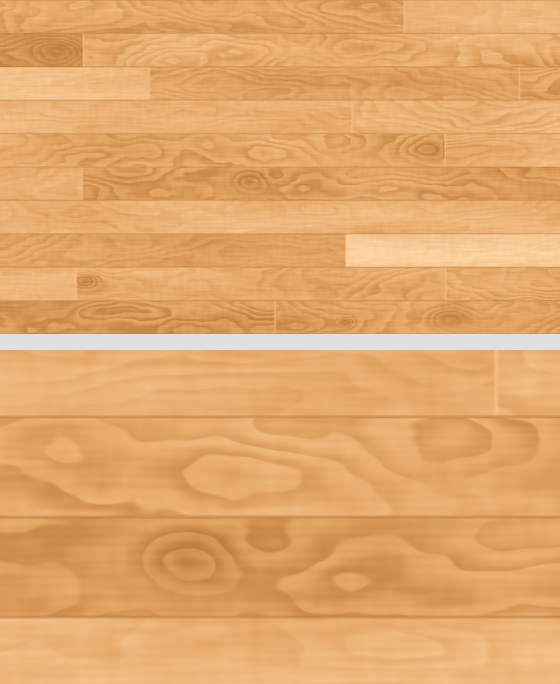
Top, the full canvas; bottom, a detail of the centre.
Write a Shadertoy shader that draws this texture.

```glsl
// Strip wood floor: ten rows of long planks with staggered end joints.
// Each plank has a base tone and a grain figure drawn as contour lines of a
// stretched gradient noise field, with knots, fine fibres and thin seams.

const float ROWS = 10.0;
const float NONE = 99.0;

const vec3 DARK_WOOD  = vec3(0.74, 0.49, 0.235);
const vec3 HONEY_WOOD = vec3(0.895, 0.65, 0.395);
const vec3 PALE_WOOD  = vec3(0.975, 0.80, 0.60);
const vec3 SEAM_SHADE = vec3(0.70, 0.45, 0.22);
const vec3 JOINT_GLOW = vec3(0.97, 0.75, 0.53);

// End joints of each row, top row first, in row heights from the left.
const vec2 JOINTS[10] = vec2[10](
    vec2(12.1, NONE), vec2(2.5, NONE), vec2(4.47, 15.55), vec2(10.54, NONE),
    vec2(13.33, NONE), vec2(2.46, NONE), vec2(NONE), vec2(10.35, NONE),
    vec2(2.29, 13.35), vec2(8.23, NONE));

// Lightness of the planks in each row, left to right.
const vec3 TONES[10] = vec3[10](
    vec3(0.50, 0.66, 0.5), vec3(0.28, 0.60, 0.5), vec3(0.76, 0.47, 0.48),
    vec3(0.64, 0.68, 0.5), vec3(0.54, 0.60, 0.5), vec3(0.58, 0.42, 0.5),
    vec3(0.66, 0.50, 0.5), vec3(0.44, 0.94, 0.5), vec3(0.67, 0.57, 0.60),
    vec3(0.35, 0.46, 0.5));

// Strength of the grain figure in the same planks.
const vec3 FIGURES[10] = vec3[10](
    vec3(0.8, 0.3, 0.5), vec3(0.7, 0.9, 0.5), vec3(0.3, 0.7, 0.8),
    vec3(0.4, 0.8, 0.5), vec3(0.9, 0.6, 0.5), vec3(0.4, 1.0, 0.5),
    vec3(0.4, 0.5, 0.5), vec3(0.5, 0.3, 0.5), vec3(0.2, 0.7, 0.9),
    vec3(0.9, 0.7, 0.5));

// Knots and dark patches: centre x, centre y, radius, darkness.
const vec4 KNOTS[6] = vec4[6](
    vec4(7.5, 5.45, 0.34, 0.16), vec4(13.5, 9.5, 0.45, 0.28),
    vec4(2.6, 8.4, 0.25, 0.40), vec4(12.95, 4.52, 0.40, 0.30),
    vec4(10.35, 9.65, 0.13, 0.35), vec4(1.7, 1.5, 0.50, 0.15));

vec2 randomGradient(vec2 cell) {
    vec3 h = fract(cell.xyx * vec3(0.1031, 0.1030, 0.0973));
    h += dot(h, h.yzx + 33.33);
    float angle = 6.2832 * fract((h.x + h.y) * h.z);
    return vec2(cos(angle), sin(angle));
}

float gradientNoise(vec2 p) {
    vec2 i = floor(p), f = p - i;
    vec2 u = f * f * f * (f * (f * 6.0 - 15.0) + 10.0);
    vec2 e = vec2(0.0, 1.0);
    float a = dot(randomGradient(i), f);
    float b = dot(randomGradient(i + e.yx), f - e.yx);
    float c = dot(randomGradient(i + e.xy), f - e.xy);
    float d = dot(randomGradient(i + e.yy), f - e.yy);
    return mix(mix(a, b, u.x), mix(c, d, u.x), u.y);
}

int plankIndex(vec2 joints, float x) {
    return int(step(joints.x, x) + step(joints.y, x));
}

// Growth ring height; its contours form long loops and chevrons.
float ringField(vec2 q) {
    return 6.0 * gradientNoise(q * vec2(0.23, 0.9))
         + 1.6 * gradientNoise(q * vec2(0.75, 1.8) + 17.0)
         + 0.35 * gradientNoise(q * vec2(2.5, 5.0) + 41.0);
}

// Each ring darkens slowly, then ends in a sharper edge.
float ringProfile(float field) {
    float s = fract(field);
    float w = clamp(fwidth(field), 0.14, 0.5);
    return smoothstep(0.15, 1.0 - w, s) * (1.0 - smoothstep(1.0 - w, 1.0, s));
}

// Ring distortion (x) and darkening (y) by the knots of one plank.
vec2 knotEffect(vec2 p, int row, int plank) {
    vec2 effect = vec2(0.0);
    for (int k = 0; k < 6; k++) {
        vec4 knot = KNOTS[k];
        if (int(knot.y) != row || plankIndex(JOINTS[row], knot.x) != plank) continue;
        vec2 d = (p - knot.xy) / (knot.z * vec2(1.5, 0.85));
        float falloff = exp(-dot(d, d));
        effect += falloff * vec2(3.0, knot.w);
    }
    return effect;
}

vec3 woodColor(float tone) {
    float t = clamp(tone, -0.3, 1.1) * 2.0;
    return t < 1.0 ? mix(DARK_WOOD, HONEY_WOOD, t) : mix(HONEY_WOOD, PALE_WOOD, t - 1.0);
}

float softLine(float dist, float halfWidth, float pixel) {
    return 1.0 - smoothstep(halfWidth - pixel, halfWidth + pixel, dist);
}

void mainImage(out vec4 fragColor, in vec2 fragCoord) {
    // One unit is one row height, with y running down from the top.
    float pixel = ROWS / iResolution.y;
    vec2 p = vec2(fragCoord.x, iResolution.y - fragCoord.y) * pixel;
    int row = clamp(int(p.y), 0, 9);
    vec2 joints = JOINTS[row];
    int plank = plankIndex(joints, p.x);
    vec2 q = p + vec2(37.0 * float(plank) + 5.3 * float(row), 7.7 * float(row));

    // Grain figure, slow colour bands and fine fibres.
    vec2 knot = knotEffect(p, row, plank);
    float rings = ringProfile(ringField(q) + knot.x);
    float patches = 0.65 + 0.8 * gradientNoise(q * vec2(0.3, 1.3) + 9.0);
    float tone = TONES[row][plank] + 0.05 - knot.y;
    tone -= 0.36 * FIGURES[row][plank] * rings * clamp(patches, 0.15, 1.2);
    tone += 0.24 * gradientNoise(q * vec2(0.22, 1.6) + 63.0);
    tone += 0.13 * gradientNoise(q * vec2(1.2, 15.0));
    tone += 0.08 * gradientNoise(q * vec2(7.0, 3.0) + 25.0);
    vec3 color = woodColor(tone);

    // Dark seams between rows, pale bevels at the end joints.
    float seamDist = abs(p.y - round(p.y));
    float jointDist = min(abs(p.x - joints.x), abs(p.x - joints.y));
    color = mix(color, JOINT_GLOW, 0.65 * softLine(jointDist, 0.022, pixel));
    color = mix(color, SEAM_SHADE, 0.45 * softLine(seamDist, 0.015, pixel));
    fragColor = vec4(color, 1.0);
}
```
